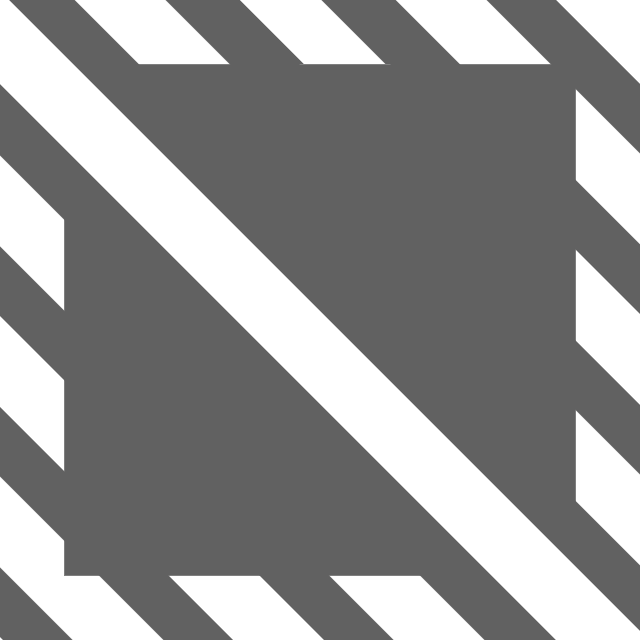
Write a Shadertoy shader that draws this pattern.

```glsl
// Grey panel with a white diagonal band and a border of white slanted stripes.

const vec3 GREY = vec3(0.38);
const vec3 WHITE = vec3(1.0);
const float BORDER = 0.1003;
const float PERIOD = 0.2508;
const float STRIPE_SHIFT = -0.0632;
const float STRIPE_HALF = 0.071;

// Soft coverage of a signed distance, one pixel wide
float coverage(float dist, float pixel) {
    return clamp(0.5 - dist / pixel, 0.0, 1.0);
}

// Distance to a 45 degree band, given the diagonal coordinate
float bandDistance(float diagonal, float center, float halfWidth) {
    return (abs(diagonal - center) - halfWidth) * 0.7071;
}

// Distance to a square centred on the canvas
float squareDistance(vec2 p, float halfSize) {
    vec2 q = abs(p - 0.5);
    return max(q.x, q.y) - halfSize;
}

// Repeated border stripes, leaving out the one under the central band
float stripes(vec2 p, float diagonal, float pixel) {
    float index = floor((diagonal - STRIPE_SHIFT) / PERIOD + 0.5);
    // The second stripe is slimmer along the top edge
    bool slim = index == 2.0 && p.y > 1.0 - BORDER;
    float halfWidth = slim ? 0.0638 : STRIPE_HALF;
    float dist = bandDistance(diagonal, STRIPE_SHIFT + index * PERIOD, halfWidth);
    return index == 0.0 ? 0.0 : coverage(dist, pixel);
}

void mainImage(out vec4 fragColor, in vec2 fragCoord) {
    vec2 p = fragCoord / iResolution.xy;
    float pixel = 1.0 / min(iResolution.x, iResolution.y);
    float diagonal = p.x + p.y - 1.0;

    // Striped border around the plain centre
    float border = 1.0 - coverage(squareDistance(p, 0.5 - BORDER), pixel);
    float paint = border * stripes(p, diagonal, pixel);

    // Central band from corner to corner
    paint = max(paint, coverage(bandDistance(diagonal, -0.0586, 0.0729), pixel));

    fragColor = vec4(mix(GREY, WHITE, paint), 1.0);
}
```
